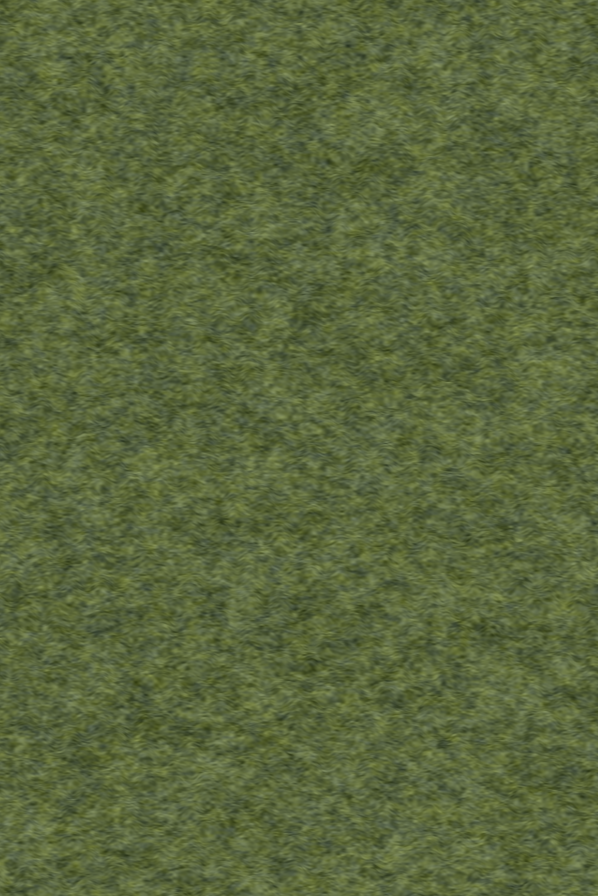
Reproduce this texture procedurally as a WebGL 1 fragment shader.

```glsl
precision highp float;
// Green melange wool felt: short, mostly horizontal fibres over soft mottling.
// Layers of stretched value noise set the lightness, and a separate set
// shifts the dye between yellow-green and grey blue-green.

uniform vec2 u_resolution;

#define FELT_GREEN vec3(0.355, 0.404, 0.240)
#define LIGHT_AXIS vec3(0.97, 1.00, 0.84)
#define DYE_AXIS vec3(0.20, 0.16, -0.62)
#define FIBRE_CELLS vec2(165.0, 400.0)
#define CLUMP_CELLS vec2(72.0, 105.0)
#define CLOUD_CELLS vec2(21.0, 27.0)
#define FIBRE_CONTRAST 0.080
#define CLUMP_CONTRAST 0.068
#define CLOUD_CONTRAST 0.026
#define DYE_CONTRAST 0.085
#define FIBRE_SLANT 0.20

float hash(vec2 p) {
  vec3 q = fract(p.xyx * vec3(0.1031, 0.1030, 0.0973));
  q += dot(q, q.yzx + 33.33);
  return fract((q.x + q.y) * q.z);
}

// Smooth value noise in -1..1
float noise(vec2 p) {
  vec2 cell = floor(p);
  vec2 f = fract(p);
  f = f * f * (3.0 - 2.0 * f);
  float low = mix(hash(cell), hash(cell + vec2(1.0, 0.0)), f.x);
  float high = mix(hash(cell + vec2(0.0, 1.0)), hash(cell + vec2(1.0, 1.0)), f.x);
  return 2.0 * mix(low, high, f.y) - 1.0;
}

vec2 rotate(vec2 p, float angle) {
  float c = cos(angle);
  float s = sin(angle);
  return vec2(c * p.x - s * p.y, s * p.x + c * p.y);
}

// Three crossing layers of thin, slightly bent fibres
float fibres(vec2 p) {
  float bend = 0.003 * noise(p * 60.0 + 17.0);
  float sum = 0.0;
  for (int i = 0; i < 3; i++) {
    float layer = float(i);
    vec2 q = rotate(p, (layer - 1.0) * FIBRE_SLANT) + vec2(0.0, bend);
    sum += noise(q * FIBRE_CELLS * (1.0 + 0.13 * layer) + 71.3 * (layer + 1.0));
  }
  return sum * 0.6;
}

// Tufts of blended wool at two scales
float clumps(vec2 p, float seed) {
  vec2 q = rotate(p, 0.12) * CLUMP_CELLS + seed;
  return 0.75 * noise(q) + 0.55 * noise(q * 1.9 + 43.7);
}

void main() {
  vec2 p = gl_FragCoord.xy / u_resolution.y + 0.37;

  // Lightness from fibres, tufts and broad clouding
  float clump = clumps(p, 11.0);
  float light = FIBRE_CONTRAST * fibres(p)
              + CLUMP_CONTRAST * clump
              + CLOUD_CONTRAST * noise(p * CLOUD_CELLS + 5.0);

  // Dye shift: lighter tufts lean to yellow, darker ones to blue-green
  float dye = 0.6 * clumps(p, 137.0) + 0.25 * clump
            + 0.45 * noise(p * FIBRE_CELLS * 0.8 + 211.0);

  vec3 color = FELT_GREEN + LIGHT_AXIS * light + DYE_AXIS * dye * DYE_CONTRAST;
  gl_FragColor = vec4(clamp(color, 0.0, 1.0), 1.0);
}
```
